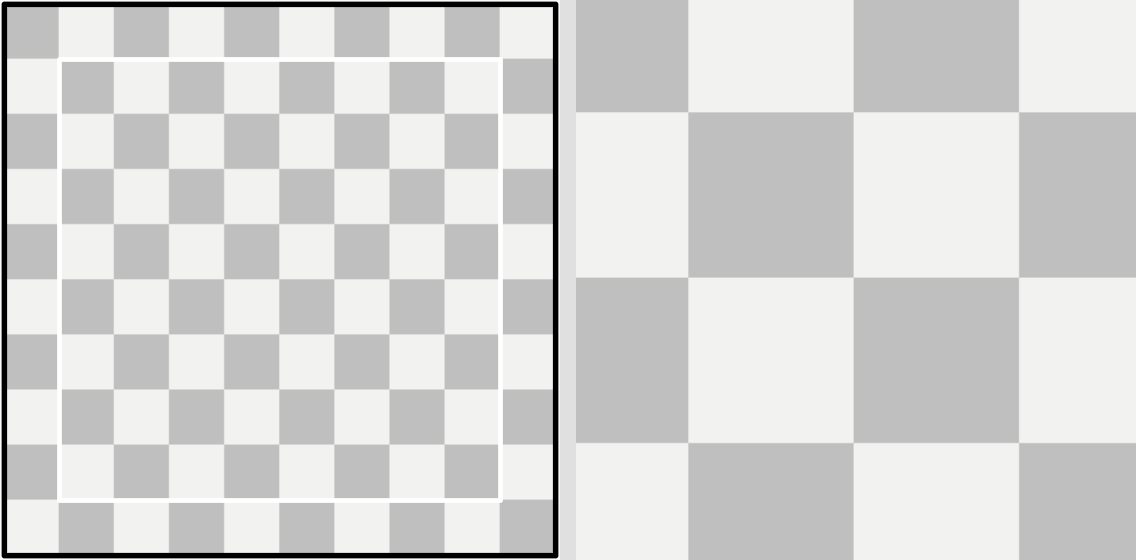
Left, the full canvas; right, a detail of the centre.
Give the GLSL for this pattern, as a Shadertoy shader.

```glsl
// A ten by ten checkerboard of grey and off-white cells, with a white square
// line one cell in from the rim and a black line around the whole board.
// Cells come from a signed square wave; both lines from a box distance.

const float CELLS       = 10.0;
const float CELL_SIZE   = 0.09844;
const vec2  GRID_SHIFT  = vec2(-0.0014, 0.0014);
const float INSET_CELLS = 1.0;
const float INSET_WIDTH = 0.0085;
const float RIM_WIDTH   = 0.0098;

const vec3 LIGHT_CELL = vec3(0.95, 0.95, 0.943);
const vec3 DARK_CELL  = vec3(0.75);
const vec3 INSET_LINE = vec3(1.0);
const vec3 RIM_LINE   = vec3(0.0);
const vec3 MARGIN     = vec3(0.98);

// Distance to the nearest cell edge, with a sign that flips per cell.
vec2 alternatingEdge(vec2 p) {
    vec2 toEdge = 0.5 - abs(fract(p) - 0.5);
    return toEdge * (1.0 - 2.0 * step(1.0, mod(p, 2.0)));
}

float boxDistance(vec2 p, float halfSize) {
    vec2 d = abs(p) - halfSize;
    return length(max(d, 0.0)) + min(max(d.x, d.y), 0.0);
}

// Coverage of the inside of a shape, about one pixel soft.
float coverage(float dist, float pixel) {
    return clamp(0.5 - dist / pixel, 0.0, 1.0);
}

void mainImage(out vec4 fragColor, in vec2 fragCoord) {
    float pixel = 1.0 / min(iResolution.x, iResolution.y);
    vec2 p = (fragCoord - 0.5 * iResolution.xy) * pixel;

    // Checkerboard
    vec2 edge = alternatingEdge((p - GRID_SHIFT) / CELL_SIZE) * CELL_SIZE;
    vec2 wave = clamp(edge / (0.75 * pixel), -1.0, 1.0);
    vec3 color = mix(DARK_CELL, LIGHT_CELL, 0.5 + 0.5 * wave.x * wave.y);

    // Inset line
    float rimHalf = 0.5 * CELLS * CELL_SIZE;
    float inset = abs(boxDistance(p, rimHalf - INSET_CELLS * CELL_SIZE));
    color = mix(color, INSET_LINE, coverage(inset - 0.5 * INSET_WIDTH, pixel));

    // Margin and rim
    float rim = boxDistance(p, rimHalf);
    color = mix(MARGIN, color, coverage(rim, pixel));
    color = mix(color, RIM_LINE, coverage(abs(rim) - 0.5 * RIM_WIDTH, pixel));

    fragColor = vec4(color, 1.0);
}
```
